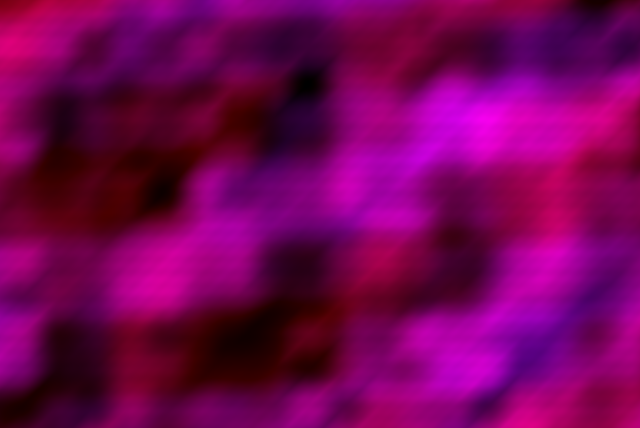
A Shadertoy shader for this background:

```glsl
// Soft crimson, magenta and violet clouds with near-black hollows.
// Layered sines, stepped into soft square blocks, set the broad tone; two layers
// of lattice noise with diagonal creases add blobs. Red and blue move together.

#define CELLS 5.6                     // lattice cells per canvas height
#define FINE_SCALE 2.13               // size ratio of the finer layer
#define FINE_GAIN 0.5                 // strength of the finer layer
#define BLOCK_EDGE 0.2                // 0 = smooth tide, 0.5 = hard squares
#define SOFTNESS 0.04                 // rounding of the diagonal crease
#define DIAGONAL_LINK vec2(0.94, 0.34) // share of own and of next diagonal node
#define MEAN_TONE vec2(0.505, 0.375)  // average red, blue
#define TIDE_GAIN vec2(0.17, 0.32)    // broad variation of red, blue
#define RED_GRAIN vec2(0.33, 0.22)    // grain led by red, shared with blue
#define BLUE_GRAIN 0.1                // grain of blue alone
#define STREAK_GAIN 0.018

// Two independent values in -1..1 for a lattice node
vec2 hash2(vec2 node) {
    vec3 q = fract(node.xyx * vec3(0.1031, 0.1030, 0.0973) + 0.37);
    q += dot(q, q.yzx + 33.33);
    return 2.0 * fract((q.xx + q.yz) * q.zy) - 1.0;
}

// Node value, related to its neighbour up the diagonal
vec2 nodeGrain(vec2 node) {
    return DIAGONAL_LINK.x * hash2(node) + DIAGONAL_LINK.y * hash2(node + 1.0);
}

// Blend of four nodes; a rounded minimum replaces the usual product term
vec2 creasedNoise(vec2 p) {
    vec2 node = floor(p), f = p - node;
    vec2 s = f * f * (3.0 - 2.0 * f);
    vec2 a = nodeGrain(node);
    vec2 b = nodeGrain(node + vec2(1, 0));
    vec2 c = nodeGrain(node + vec2(0, 1));
    vec2 d = nodeGrain(node + vec2(1, 1));

    float gap = s.x - s.y;
    float rounding = SOFTNESS * s.x * s.y * (1.0 - s.x) * (1.0 - s.y);
    float ridge = 0.5 * (s.x + s.y - sqrt(gap * gap + rounding));
    return a + (b - a) * s.x + (c - a) * s.y + (a - b - c + d) * ridge;
}

// Broad rise and fall, evaluated on softly stepped coordinates
float tide(vec2 p) {
    vec2 cell = floor(p * CELLS), f = p * CELLS - cell;
    vec2 q = (cell + smoothstep(BLOCK_EDGE, 1.0 - BLOCK_EDGE, f)) / CELLS;
    float bands = sin(12.2 * (q.y - 0.42 * q.x) - 1.4);
    float swell = sin(4.2 * q.x + 2.1 * q.y + 2.2);
    return 0.6 * bands + 0.45 * swell;
}

// Faint brush lines, mostly level, some along the diagonal
float streaks(vec2 p) {
    float level = sin(78.0 * p.y + 1.0) + 0.8 * sin(203.0 * p.y);
    float slant = p.x - p.y;
    float diagonal = sin(91.0 * slant) + sin(187.0 * slant + 2.0);
    return level + 0.4 * diagonal;
}

void mainImage(out vec4 fragColor, in vec2 fragCoord) {
    vec2 p = fragCoord / iResolution.y;
    vec2 grain = creasedNoise(p * CELLS)
               + FINE_GAIN * creasedNoise(p * CELLS * FINE_SCALE + 17.4);
    vec2 tone = MEAN_TONE + TIDE_GAIN * tide(p)
              + RED_GRAIN * grain.x + vec2(0.0, BLUE_GRAIN * grain.y);
    tone *= 1.0 + STREAK_GAIN * streaks(p);
    tone = clamp(tone, 0.0, 1.0);
    fragColor = vec4(tone.x, 0.0, tone.y, 1.0);
}
```
